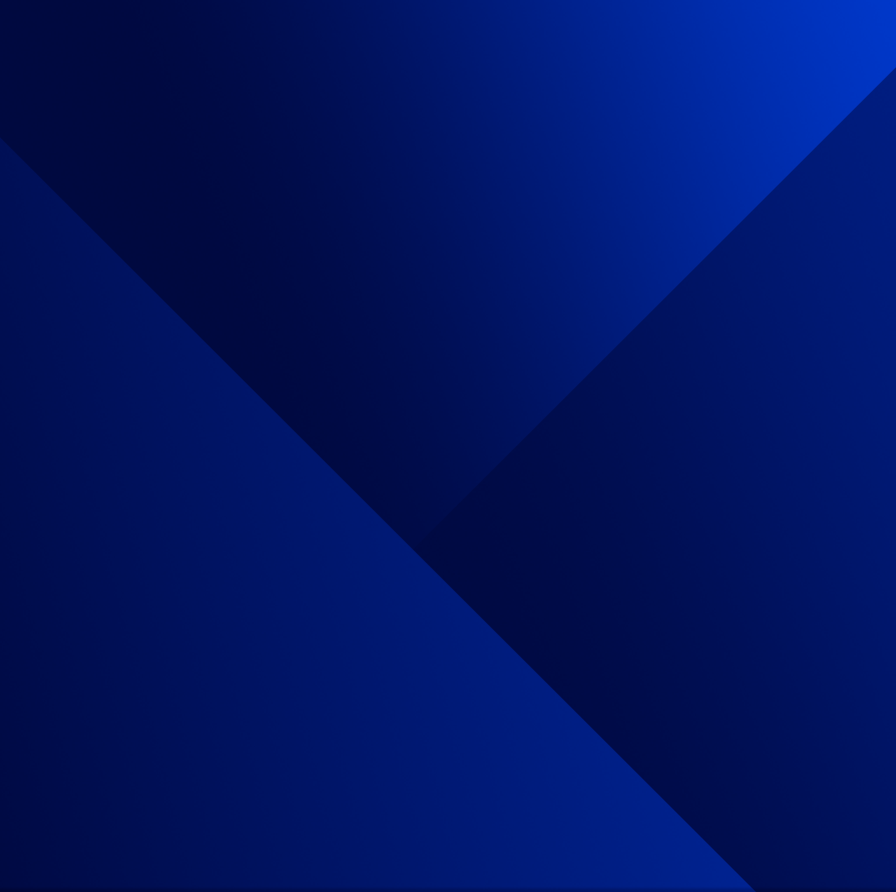
Reproduce this background procedurally as a WebGL 1 fragment shader.

```glsl
precision highp float;
// Three folded panels of deep blue, parted by two diagonal creases.
// Each panel is shaded by a tilted brightness ramp; the creases are
// antialiased half planes, and a faint grain hides colour banding.

uniform vec2 u_resolution;

const float SLOPE = 1.0026;         // both creases run at about 45 degrees
const float FALLING_START = 0.846;  // height of the falling crease at x = 0
const float RISING_START = -0.078;  // height of the rising crease at x = 0

float hash(vec2 p) {
  return fract(sin(dot(p, vec2(12.9898, 78.233))) * 43758.5453);
}

// Position along a ramp that runs rightward and partly upward.
float along(vec2 uv, float lift) {
  return uv.x + lift * uv.y;
}

// Coverage of the area above the line y = start + slope * x.
float above(vec2 uv, float start, float slope, float pixel) {
  float d = (uv.y - start - slope * uv.x) / length(vec2(slope, 1.0));
  return smoothstep(-pixel, pixel, d);
}

// Maps a blue level to a hue that turns lighter as it brightens.
vec3 blueTone(float level) {
  float d = level - 0.32;
  return vec3(0.0, 0.055 + 0.30 * d + 0.10 * d * d, level);
}

float topPanel(vec2 uv) {
  return mix(0.25, 0.82, smoothstep(0.47, 1.55, along(uv, 0.4)));
}

float rightPanel(vec2 uv) {
  return mix(0.26, 0.51, smoothstep(0.60, 1.45, along(uv, 0.4)));
}

float leftPanel(vec2 uv) {
  return 0.26 + 0.37 * along(uv, 0.25);
}

void main() {
  vec2 uv = gl_FragCoord.xy / u_resolution;
  float pixel = 0.75 / min(u_resolution.x, u_resolution.y);

  // Panels, split by the rising crease and then the falling one
  float overRising = above(uv, RISING_START, SLOPE, pixel);
  float overFalling = above(uv, FALLING_START, -SLOPE, pixel);
  float level = mix(rightPanel(uv), topPanel(uv), overRising);
  level = mix(leftPanel(uv), level, overFalling);

  // Thin shade along the bottom border
  level *= mix(0.8, 1.0, smoothstep(0.001, 0.007, uv.y));

  // Fine grain
  float grain = (hash(floor(uv * 512.0)) - 0.5) * 0.006;
  gl_FragColor = vec4(blueTone(level + grain), 1.0);
}
```
